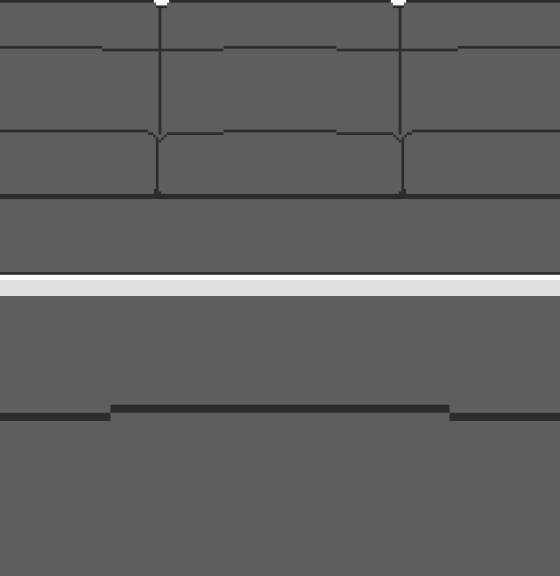
Top: the whole. Bottom: its middle third, enlarged.
Reproduce this texture procedurally as a Shadertoy shader.

```glsl
#define UNITS 384.0   // canvas height in design units
#define LINE 3.7      // line width, also the stair size
#define FAR 9999.0    // beyond the side edges
#define SEAM_X 164.7  // distance of each seam from the centre axis
#define STEP_IN 77.5  // inner shift of the long lines
#define STEP_OUT 244.0
#define NOTCH_OUT 181.0

const vec3 PANEL = vec3(0.37);
const vec3 GROOVE = vec3(0.17);
const vec3 GAP = vec3(0.98);

float pixelSize;

// Smooth coverage of the rectangle between two corners
float rect(vec2 p, vec2 lo, vec2 hi) {
    vec2 inside = min(p - lo, hi - p) / pixelSize + 0.5;
    vec2 cover = clamp(inside, 0.0, 1.0);
    return cover.x * cover.y;
}

// Horizontal line with its top edge at y
float rule(vec2 p, float x0, float x1, float y) {
    return rect(p, vec2(x0, y), vec2(x1, y + LINE));
}

// Vertical line centred on x
float post(vec2 p, float x, float y0, float y1) {
    return rect(p, vec2(x - 0.5 * LINE, y0), vec2(x + 0.5 * LINE, y1));
}

// Long line that drops one stair between two distances from the axis
float shiftedRule(vec2 p, float y, float dropEnd) {
    float high = max(rule(p, -FAR, STEP_IN, y), rule(p, dropEnd, FAR, y));
    return max(high, rule(p, STEP_IN, dropEnd, y + LINE));
}

// Stair-shaped V hanging below the lower long line
float notch(vec2 p, float y) {
    vec2 q = vec2(abs(p.x - SEAM_X), p.y);
    float cover = 0.0;
    for (int i = 0; i < 3; i++) {
        float k = float(i);
        cover = max(cover, rule(q, (k - 0.5) * LINE, (k + 0.5) * LINE, y - k * LINE));
    }
    return cover;
}

float grooves(vec2 p) {
    // Full-width borders and ledge
    float g = rule(p, -FAR, FAR, 0.0);
    g = max(g, rect(p, vec2(-FAR, 266.0), vec2(FAR, 273.0)));
    g = max(g, rule(p, -FAR, FAR, 373.2));

    // Upper and lower shifted lines
    g = max(g, shiftedRule(p, 63.0, STEP_OUT));
    float lower = shiftedRule(p, 177.7, NOTCH_OUT);
    float opening = rect(p, vec2(SEAM_X - 2.5 * LINE, 170.0), vec2(SEAM_X + 2.5 * LINE, 200.0));
    g = max(g, lower * (1.0 - opening));
    g = max(g, notch(p, 192.0));

    // Seams and their stepped foot
    g = max(g, post(p, SEAM_X, 7.4, 184.5));
    g = max(g, post(p, SEAM_X + LINE, 192.0, 266.0));
    g = max(g, rect(p, vec2(166.8, 259.0), vec2(173.0, 267.0)));
    g = max(g, rect(p, vec2(163.0, 262.5), vec2(167.0, 267.0)));

    // Lip below the top gap
    return max(g, rule(p, 155.0, 170.0, 7.4));
}

float gaps(vec2 p) {
    float top = rect(p, vec2(152.0, -9.0), vec2(173.0, LINE));
    top = max(top, rect(p, vec2(155.0, -9.0), vec2(170.0, 2.0 * LINE)));
    return max(top, rect(p, vec2(-FAR, 376.9), vec2(FAR, FAR)));
}

void mainImage(out vec4 fragColor, in vec2 fragCoord) {
    pixelSize = UNITS / iResolution.y;

    // Mirror about the centre axis, measuring y down from the top
    vec2 p = vec2(abs(fragCoord.x - 0.5 * iResolution.x),
                  iResolution.y - fragCoord.y) * pixelSize;

    vec3 color = mix(PANEL, GROOVE, grooves(p));
    color = mix(color, GAP, gaps(p));
    fragColor = vec4(color, 1.0);
}
```
